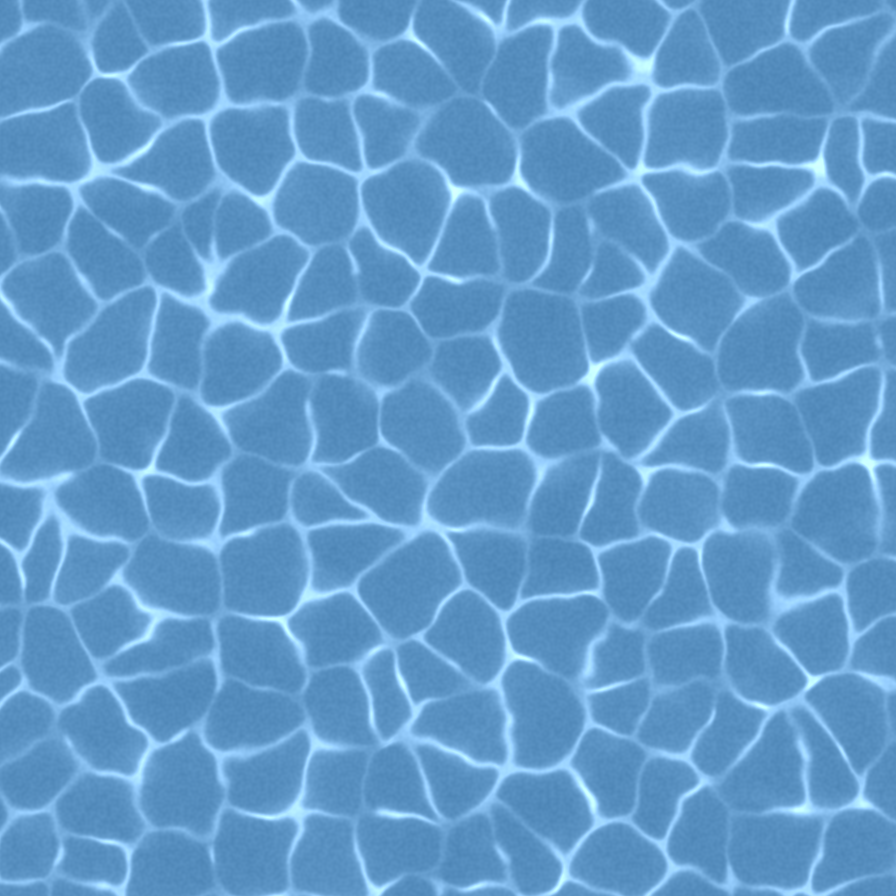
Give the GLSL for this texture, as a WebGL 2 fragment shader.

```glsl
#version 300 es
precision highp float;
// Sunlit pool water: a net of soft light caustics over a blue floor.

uniform vec2 u_resolution;
out vec4 fragColor;

vec2 hash2(vec2 cell) {
    uvec2 q = uvec2(ivec2(cell) + 4096);
    uint h = q.x * 1597u ^ q.y * 51749u;
    h = (h ^ (h >> 15)) * 73244u + q.x * 9277u;
    h = (h ^ (h >> 13)) * 26699u + q.y * 6271u;
    h ^= h >> 16;
    return vec2(h & 1023u, (h >> 10) & 1023u) / 1023.0;
}

vec2 gradient(vec2 corner) {
    float angle = 6.2832 * hash2(corner).x;
    return vec2(cos(angle), sin(angle));
}

float gradientNoise(vec2 p) {
    vec2 i = floor(p), f = p - i;
    vec2 w = f * f * f * (f * (f * 6.0 - 15.0) + 10.0);
    vec2 e = vec2(1.0, 0.0);
    float low = mix(dot(gradient(i), f), dot(gradient(i + e), f - e), w.x);
    float high = mix(dot(gradient(i + e.yx), f - e.yx), dot(gradient(i + 1.0), f - 1.0), w.x);
    return mix(low, high, w.y);
}

vec2 noise2(vec2 p) {
    return vec2(gradientNoise(p), gradientNoise(p + vec2(37.3, 71.9)));
}

float smoothMin(float a, float b, float k) {
    float h = max(k - abs(a - b), 0.0) / k;
    return min(a, b) - 0.25 * h * h * k;
}

vec2 cellCentre(vec2 cell) {
    return cell + 0.5 + 0.86 * (hash2(cell) - 0.5);
}

// Distance to the nearest wall between cells, with rounded corners
float wallDistance(vec2 p) {
    vec2 base = floor(p), home = base, toHome = vec2(9.0);
    for (int y = -1; y <= 1; y++)
    for (int x = -1; x <= 1; x++) {
        vec2 cell = base + vec2(x, y);
        vec2 r = cellCentre(cell) - p;
        if (dot(r, r) < dot(toHome, toHome)) {
            toHome = r;
            home = cell;
        }
    }
    float d = 2.0;
    for (int y = -2; y <= 2; y++)
    for (int x = -2; x <= 2; x++) {
        if (x == 0 && y == 0) continue;
        vec2 r = cellCentre(home + vec2(x, y)) - p;
        float wall = dot(0.5 * (toHome + r), normalize(r - toHome));
        d = smoothMin(d, wall, 0.13);
    }
    return max(d, 0.0);
}

void main() {
    vec2 uv = gl_FragCoord.xy / u_resolution.y;
    vec2 p = uv * 12.4 + 3.0;

    // Bend the cell walls like rippling water
    vec2 q = p + 0.32 * noise2(p * 0.8) + 0.09 * noise2(p * 2.7 + 15.0);
    float d = wallDistance(q);

    // Filaments fade in and out, with a soft halo around them
    float strength = mix(0.28, 1.2, smoothstep(-0.35, 0.3, gradientNoise(p * 0.95 + 50.0)));
    float core = exp(-d * d / 0.0026);
    float halo = exp(-d / 0.12);
    float light = strength * (0.19 * core + 0.065 * halo);

    // Bright knots and hazy patches along the net
    light += 0.18 * core * smoothstep(0.1, 0.5, gradientNoise(p * 2.1 + 90.0));
    light += 0.09 * exp(-d / 0.18) * smoothstep(0.1, 0.5, gradientNoise(p * 1.3 + 130.0));

    // Uneven floor tone and fine grain
    light += 0.025 * gradientNoise(p * 0.6 + 170.0);
    light += 0.03 * gradientNoise(uv * 210.0) + 0.02 * gradientNoise(uv * 95.0 + 11.0);

    vec3 water = vec3(0.33, 0.55, 0.74);
    fragColor = vec4(clamp(water + light, 0.0, 1.0), 1.0);
}
```
